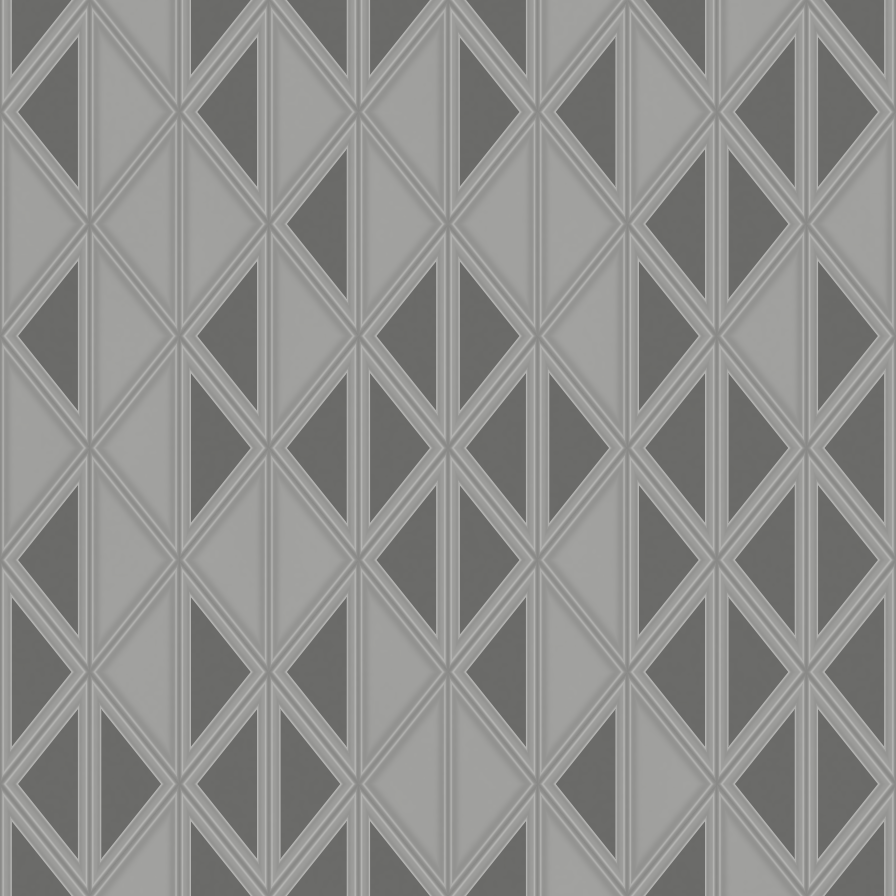
Write a Shadertoy shader that draws this pattern.

```glsl
// Grey lattice of beveled triangular panels, some of them opened to a dark recess.

float hash(vec2 cell) {
    uvec2 q = uvec2(ivec2(cell) + 37) * uvec2(1597u, 3812u);
    uint n = (q.x ^ (q.y >> 1)) * 40503u;
    n = (n ^ (n >> 15)) * 60493u;
    n ^= n >> 13;
    return float(n & 65535u) / 65535.0;
}

float valueNoise(vec2 p) {
    vec2 i = floor(p), f = fract(p);
    f = f * f * (3.0 - 2.0 * f);
    return mix(mix(hash(i), hash(i + vec2(1, 0)), f.x),
               mix(hash(i + vec2(0, 1)), hash(i + vec2(1, 1)), f.x), f.y);
}

// Soft ridge centred on a given distance
float ridge(float d, float centre, float width) {
    float t = (d - centre) / width;
    return exp(-t * t);
}

void mainImage(out vec4 fragColor, in vec2 fragCoord) {
    vec2 uv = fragCoord / iResolution.xy;

    // Ten columns and eight half-height rows, counted from the top
    vec2 grid = vec2(uv.x, 1.0 - uv.y) * vec2(10.0, 8.0);
    vec2 cell = floor(grid);
    vec2 local = fract(grid);

    // Mirror alternate cells, then pick the triangle on this side of the diagonal
    if (mod(cell.x + cell.y, 2.0) > 0.5) local.x = 1.0 - local.x;
    if (local.x + local.y > 1.0) {
        local = 1.0 - local;
        cell.y += 1.0;
    }
    cell.y = mod(cell.y, 8.0);

    // Distance to the nearest side, in 1/768 of the canvas
    float upright = local.x * 76.8;
    float slanted = (1.0 - local.x - local.y) * 768.0 / length(vec2(10.0, 8.0));
    float d = min(upright, slanted * 0.83);
    float pixel = 768.0 / iResolution.y;

    // Openings gather towards the lower rows and the right-hand columns
    float density = 0.55 + 0.2 * cos((cell.y - 6.7) * 0.7854)
                  + 0.12 * cos((cell.x - 8.3) * 0.6283);
    bool isOpen = hash(cell + 11.0) < density;

    // Seam between panels, with a bright lip on each side
    float lineWidth = max(0.8, 0.55 * pixel);
    float tone = 0.63 - 0.075 * ridge(d, 0.0, 1.7);

    if (isOpen) {
        // Raised frame, bright rim and flat recess
        tone -= 0.018 + 0.035 * ridge(d, 8.0, 1.8);
        tone += 0.11 * ridge(d, 9.6, lineWidth);
        tone = mix(tone, 0.418, smoothstep(-0.5, 0.5, (d - 10.1) / pixel));
    } else {
        // Shaded bevel rising to a faintly uneven face
        tone -= 0.055 * ridge(d, 5.5, 3.6);
        tone += 0.01 * (valueNoise(uv * vec2(14.0, 10.0)) - 0.5);
    }
    tone += 0.10 * ridge(d, 2.7, lineWidth);

    // Fine grain, slightly warm grey
    tone += 0.004 * (valueNoise(uv * 190.0) - 0.5);
    fragColor = vec4(vec3(tone, tone, tone - 0.008), 1.0);
}
```
